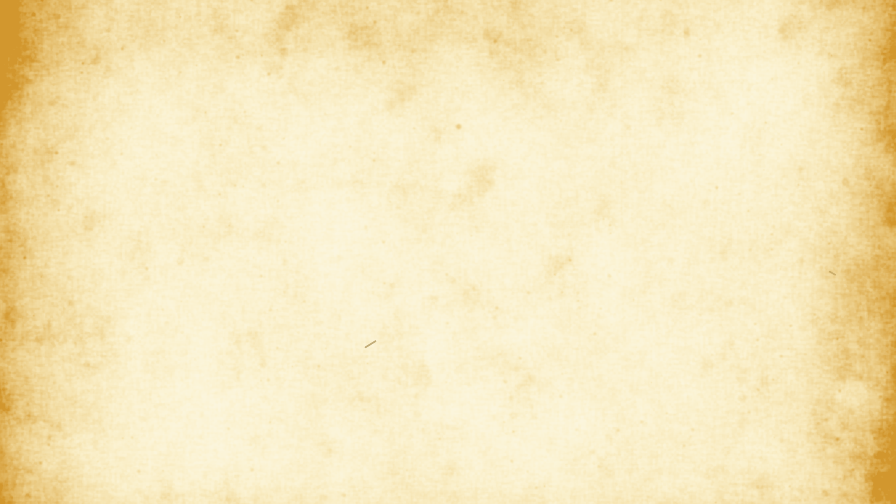
Reproduce this texture procedurally as a Shadertoy shader.

```glsl
float hash(vec2 p) {
    vec3 q = fract(p.xyx * vec3(0.1031, 0.103, 0.0973));
    q += dot(q, q.yzx + 33.33);
    return fract((q.x + q.y) * q.z);
}

vec2 hash2(vec2 p) {
    return vec2(hash(p), hash(p + 71.7));
}

// Soft cellular noise: each jittered cell blends its own value with its neighbours.
float softCells(vec2 p) {
    vec2 cell = floor(p), f = fract(p);
    vec2 sum = vec2(0.0);
    for (int y = -1; y <= 1; y++)
    for (int x = -1; x <= 1; x++) {
        vec2 o = vec2(x, y);
        vec2 d = o + 0.2 + 0.6 * hash2(cell + o) - f;
        float w = exp(-5.0 * dot(d, d));
        sum += w * vec2(hash(cell + o + 19.3), 1.0);
    }
    return sum.x / sum.y;
}

float blotches(vec2 p) {
    float sum = 0.0, amp = 0.5;
    for (int i = 0; i < 5; i++) {
        sum += amp * (softCells(p) - 0.5);
        p = mat2(1.6, 1.2, -1.2, 1.6) * p + 7.3;
        amp *= 0.62;
    }
    return sum;
}

// Sparse round specks, one candidate per cell.
float specks(vec2 p, float scale, float density, float pixel) {
    p *= scale;
    vec2 cell = floor(p);
    float r = 0.06 + 0.17 * hash(cell + 5.1);
    float d = length(fract(p) - 0.3 - 0.4 * hash2(cell));
    float soft = 0.06 + pixel * scale;
    return step(hash(cell + 43.0), density) * (1.0 - smoothstep(r - soft, r + soft, d));
}

float fibre(vec2 p, vec2 a, vec2 b, float width, float pixel) {
    vec2 pa = p - a, ba = b - a;
    float d = length(pa - ba * clamp(dot(pa, ba) / dot(ba, ba), 0.0, 1.0));
    return 1.0 - smoothstep(width, width + pixel, d);
}

vec3 paper(float age) {
    age = clamp(age, -0.15, 1.25);
    return vec3(0.985, 0.955, 0.84) - age * vec3(0.01, 0.07, 0.24)
         - age * age * vec3(0.095, 0.175, 0.23);
}

void mainImage(out vec4 fragColor, in vec2 fragCoord) {
    vec2 uv = fragCoord / iResolution.xy;
    vec2 p = fragCoord / iResolution.y;
    float aspect = iResolution.x / iResolution.y;
    float pixel = 1.0 / iResolution.y;
    float broad = blotches(p * 3.5 + 2.0);
    float fine = blotches(p * 13.0 + 31.0);

    // Browned edges, wavering with the blotches
    vec2 e = uv + vec2(0.035, 0.05) * broad;
    float left = 0.55 * exp(-max(e.x, 0.0) / 0.025) + 0.57 * exp(-pow(e.x / 0.11, 2.0));
    left *= 0.88 + 0.22 * smoothstep(0.55, 1.0, uv.y);
    float right = 0.4 * exp(-max(1.0 - e.x, 0.0) / 0.025) + 0.52 * exp(-pow((1.0 - e.x) / 0.085, 2.0));
    right *= 1.12 - 0.2 * smoothstep(0.2, 0.9, uv.y);
    float top = 0.36 * exp(-pow((1.0 - e.y) / 0.15, 2.0)) * (1.0 - 0.45 * smoothstep(0.55, 0.75, uv.x));
    float bottom = 0.24 * exp(-max(e.y, 0.0) / 0.05);
    float age = 0.1 + left + right + top + bottom;

    // Wide shading: upper centre and lower right are warmer, the rest bleached
    age += 0.1 * exp(-dot((uv - vec2(0.42, 0.85)) * vec2(3.0, 4.0), (uv - vec2(0.42, 0.85)) * vec2(3.0, 4.0)));
    age += 0.08 * smoothstep(0.6, 0.95, uv.x) * smoothstep(0.8, 0.2, uv.y);
    age -= 0.08 * exp(-pow(length((uv - vec2(0.86, 0.84)) * vec2(9.0, 5.0)), 2.0));
    age -= 0.07 * exp(-pow(length((uv - vec2(0.19, 0.12)) * vec2(6.0, 5.0)), 2.0));

    // Tea stains: centre and radius
    vec3 stains[10] = vec3[10](
        vec3(0.50, 0.66, 0.07), vec3(0.32, 0.53, 0.08), vec3(0.26, 0.55, 0.04),
        vec3(0.49, 0.39, 0.08), vec3(0.64, 0.45, 0.06), vec3(0.54, 0.24, 0.13),
        vec3(0.72, 0.39, 0.08), vec3(0.62, 0.89, 0.07), vec3(0.38, 0.64, 0.05),
        vec3(0.67, 0.04, 0.04));
    for (int i = 0; i < 10; i++) {
        vec2 d = (uv - stains[i].xy) * vec2(aspect, 1.3) / stains[i].z;
        age += 0.17 * exp(-dot(d, d)) * smoothstep(-0.3, 0.35, fine + broad);
    }

    // Mottling, strongest where the paper is already aged
    float worn = clamp(age, 0.0, 1.0);
    age += broad * (0.22 + 0.22 * worn) + fine * (0.2 + 0.25 * worn);
    age += 0.13 * smoothstep(0.12, 0.4, fine);

    // Pale round blooms near the sides
    age -= 0.13 * (1.0 - smoothstep(0.015, 0.028, length(p - vec2(0.018 * aspect, 0.635))));
    age -= 0.2 * (1.0 - smoothstep(0.018, 0.035, length((p - vec2(0.95 * aspect, 0.22)) * vec2(0.75, 1.0))));
    age -= 0.07 * (1.0 - smoothstep(0.02, 0.035, length(p - vec2(0.185 * aspect, 0.50))));

    // Woven threads and grain
    age += 0.13 * (softCells(p * vec2(60.0, 210.0)) - 0.5);
    age += 0.09 * (softCells(p * vec2(210.0, 45.0) + 9.0) - 0.5);
    age += 0.17 * (softCells(p * 190.0) - 0.5);
    age += 0.05 * exp(-pow((uv.x - 0.694) / 0.0012, 2.0)) * smoothstep(0.4, 0.6, uv.y);

    // Foxing and loose fibres
    age += 0.16 * specks(p + 0.01 * broad, 26.0, 0.09, pixel);
    age += 0.3 * specks(p + 3.7, 62.0, 0.025, pixel);
    age += 0.28 * specks(p + 0.02 * fine, 45.0, 0.3, pixel) * exp(-pow(length((uv - vec2(0.615, 0.89)) * vec2(28.0, 12.0)), 2.0));
    age += 0.55 * (1.0 - smoothstep(0.002, 0.009, length(p - vec2(0.512 * aspect, 0.749))));
    vec3 colour = paper(age);
    float hair = fibre(p, vec2(0.408 * aspect, 0.311), vec2(0.419 * aspect, 0.323), 0.0008, pixel);
    hair += 0.7 * fibre(p, vec2(0.926 * aspect, 0.461), vec2(0.932 * aspect, 0.455), 0.0007, pixel);
    fragColor = vec4(mix(colour, vec3(0.62, 0.5, 0.24), 0.6 * hair), 1.0);
}
```
